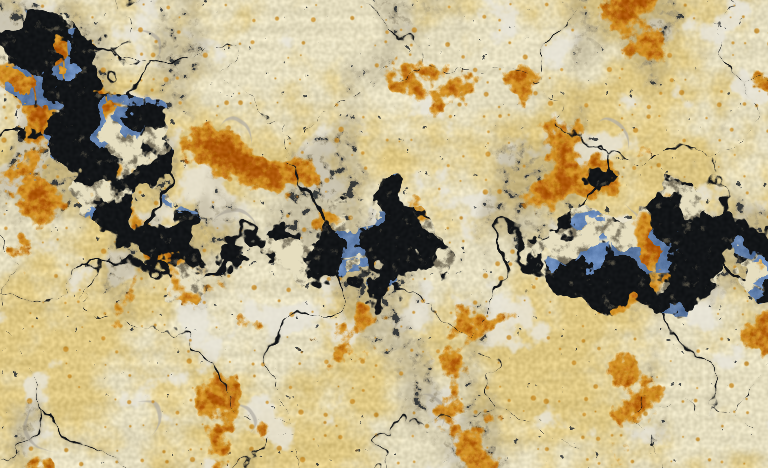
A WebGL 2 fragment shader for this texture:

```glsl
#version 300 es
precision highp float;
uniform vec2 u_resolution;
out vec4 fragColor;

#define CAVITY_ROUGHNESS 0.17
#define CRACK_SCALE 2.7
#define CRACK_WIDTH 0.0035
#define RUBBLE_LEVEL 0.09
#define FACET_SHARE 0.48
#define RUST_LEVEL 0.42
#define SPECK_SHARE 0.22
#define PEPPER_LEVEL 0.50
#define GRAIN 0.09

const vec3 PALE = vec3(0.90, 0.87, 0.75);
const vec3 YELLOW = vec3(0.87, 0.78, 0.51);
const vec3 SOOT = vec3(0.07, 0.08, 0.09);
const vec3 OCHRE = vec3(0.82, 0.57, 0.15);
const vec3 RUST = vec3(0.68, 0.34, 0.03);
const vec3 ASH = vec3(0.47, 0.44, 0.36);
const vec3 BLUE = vec3(0.40, 0.53, 0.72);
const vec3 CHALK = vec3(0.91, 0.90, 0.86);

vec2 hash2(vec2 p) {
  vec3 h = fract(p.xyx * vec3(0.1031, 0.1030, 0.0973));
  h += dot(h, h.yzx + 33.33);
  return fract((h.xx + h.yz) * h.zy);
}

float cornerSlope(vec2 cell, vec2 offset) {
  float a = 6.2832 * hash2(cell).x;
  return dot(vec2(cos(a), sin(a)), offset);
}

float gradientNoise(vec2 p) {
  vec2 i = floor(p), f = fract(p), e = vec2(1.0, 0.0);
  vec2 u = f * f * f * (f * (f * 6.0 - 15.0) + 10.0);
  return mix(mix(cornerSlope(i, f), cornerSlope(i + e, f - e), u.x),
             mix(cornerSlope(i + e.yx, f - e.yx), cornerSlope(i + 1.0, f - 1.0), u.x), u.y);
}

float fbm(vec2 p) {
  float sum = 0.0, amp = 1.0;
  for (int i = 0; i < 5; i++) {
    sum += amp * gradientNoise(p);
    p = mat2(1.6, 1.2, -1.2, 1.6) * p + 7.3;
    amp *= 0.5;
  }
  return sum;
}

// x: distance to the cell border, y: random value of the cell
vec2 cells(vec2 p) {
  vec2 base = floor(p), near = vec2(9.0), next = vec2(9.0), id = base;
  for (int k = 0; k < 9; k++) {
    vec2 c = base + vec2(k % 3 - 1, k / 3 - 1);
    vec2 r = c + 0.1 + 0.8 * hash2(c + 40.0) - p;
    if (dot(r, r) < dot(near, near)) { next = near; near = r; id = c; }
    else if (dot(r, r) < dot(next, next)) next = r;
  }
  return vec2(dot(0.5 * (near + next), normalize(next - near)), hash2(id + 90.0).y);
}

// Ragged hollows strung along a descending band
float cavityDistance(vec2 p) {
  float d = 9.0;
  for (int i = 0; i < 3; i++) {
    float k = float(i), x = 0.18 + 0.61 * k, a = 0.75 * exp(-2.0 * k);
    vec2 q = p - vec2(x, 0.47 + 0.25 * (1.0 - smoothstep(0.2, 0.8, x)));
    q = vec2(dot(q, vec2(cos(a), -sin(a))), dot(q, vec2(sin(a), cos(a))));
    vec2 size = vec2(0.14 + 0.16 * (k - 1.0) * (k - 1.0) * (1.0 - 0.25 * k), 0.12);
    d = min(d, (length(q / size) - 1.0) * size.y);
  }
  return d + CAVITY_ROUGHNESS * fbm(p * 6.0 + 3.0);
}

float dots(vec2 p, float scale, float share, float px) {
  vec2 c = floor(p * scale), h = hash2(c + 13.0), g = hash2(c + 71.0);
  float r = 0.06 + 0.16 * g.x * g.x, aa = px * scale;
  return step(g.y, share) * (1.0 - smoothstep(r - aa, r + aa, length(fract(p * scale) - 0.3 - 0.4 * h)));
}

// Thin curved shell slivers, one per grid cell at most
float slivers(vec2 p, float px) {
  vec2 c = floor(p * 5.0), h = hash2(c + 5.0), q = fract(p * 5.0) - 0.5;
  float a = 6.2832 * h.x;
  float w = 0.035 * (dot(normalize(q + 1e-4), vec2(cos(a), sin(a))) - 0.45);
  float e = abs(length(q) - 0.2 - 0.15 * h.x) - w;
  return step(h.y, 0.3) * (1.0 - smoothstep(-5.0 * px, 5.0 * px, e));
}

void main() {
  vec2 p = gl_FragCoord.xy / u_resolution.y;
  float px = 1.0 / u_resolution.y;
  float cavity = cavityDistance(p);
  float nearby = exp(-9.0 * max(cavity, 0.0));
  float grain = gradientNoise(p * 110.0), grit = fbm(p * 42.0);
  vec2 warp = vec2(fbm(p * 4.0 + 21.0), fbm(p * 4.0 + 57.0));

  // Limestone ground with faint horizontal saw marks
  float tone = fbm(p * 2.6 + 11.0) + 0.35 * fbm(p * 13.0);
  vec3 col = mix(PALE, YELLOW, smoothstep(-0.25, 0.40, tone));
  col += 0.06 * gradientNoise(p * vec2(4.0, 55.0)) + GRAIN * grain + 0.03 * grit;
  col = mix(col, CHALK, 0.8 * smoothstep(0.25, 0.5, fbm(p * 8.0 + 33.0) + 0.2 * nearby));
  col = mix(col, vec3(0.70, 0.68, 0.64), 0.75 * slivers(p + 0.02 * warp, px));

  // Porous grey zones and pepper
  float porous = smoothstep(0.15, 0.5, fbm(p * vec2(4.5, 2.5) + 83.0) + 0.25 * nearby);
  col = mix(col, ASH * 1.25, porous * (0.35 + 0.5 * smoothstep(0.0, 0.4, grit)));
  float pepper = smoothstep(PEPPER_LEVEL, PEPPER_LEVEL + 0.15, grit + 0.22 * porous + 0.12 * nearby - 0.1);
  col = mix(col, SOOT * 2.0, 0.85 * pepper);

  // Iron stains and small orange specks
  float stain = fbm(p * 5.5 + 140.0) + 0.14 * nearby + 0.12 * grit;
  vec3 iron = mix(OCHRE, RUST, smoothstep(0.0, 0.35, stain - RUST_LEVEL + 0.25 * grit)) + 0.1 * grain;
  col = mix(col, iron, smoothstep(-0.06, 0.05, stain - RUST_LEVEL));
  col = mix(col, iron * 0.95, 0.8 * dots(p, 38.0, SPECK_SHARE, px));

  // Broken cracks that widen next to the hollows
  float crackEdge = cells(p * CRACK_SCALE + 0.4 * warp).x / CRACK_SCALE;
  float opened = smoothstep(-0.15, 0.5, gradientNoise(p * 5.0 + 61.0));
  float width = CRACK_WIDTH * (opened + 2.2 * nearby * nearby + 1.2 * grit) - 0.0012;
  col = mix(col, ASH, 0.5 * opened * exp(-crackEdge * 180.0));
  col = mix(col, SOOT, 1.0 - smoothstep(width - px, width + px, crackEdge));

  // Hollow floor, rubble and flat blue facets
  float rubble = fbm(p * 9.0 + 17.0);
  vec2 facet = cells(p * 13.0 + 0.5 * warp);
  vec3 stone = mix(mix(ASH, PALE, smoothstep(-0.3, 0.35, grit + rubble)), iron, smoothstep(0.25, 0.4, stain));
  vec3 inside = mix(SOOT, ASH, 0.65 * smoothstep(0.2, 0.7, grit + 0.3 * rubble)) + 0.03 * grain;
  inside = mix(inside, stone, smoothstep(-0.03, 0.03, rubble - RUBBLE_LEVEL));
  float flake = step(facet.y, FACET_SHARE) * smoothstep(0.0, 0.05, facet.x);
  flake *= 1.0 - smoothstep(0.10, 0.13, abs(rubble - RUBBLE_LEVEL - 0.04));
  inside = mix(inside, BLUE * (0.85 + 0.35 * facet.y) + 0.12 * grit, flake);
  col = mix(col, inside, 1.0 - smoothstep(-1.5 * px, 1.5 * px, cavity + 0.004 * grit));

  fragColor = vec4(clamp(col, 0.0, 1.0), 1.0);
}
```
